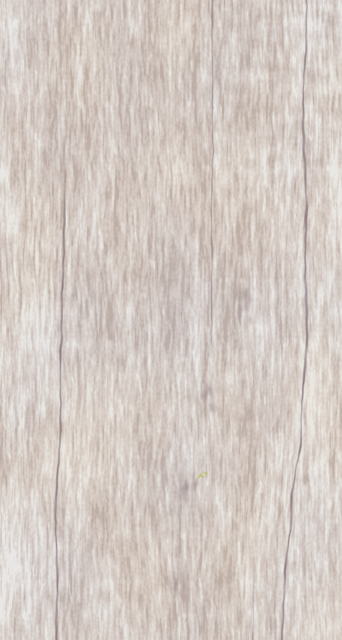
This texture is drawn by a Shadertoy shader. Its source:

```glsl
// Pale whitewashed oak board with upright grain. Stretched gradient noise gives
// fibres, pores and chalky slivers; wandering cracks and small knots lie on top.
// Units: the canvas height is 1, with the origin at the lower left.

vec2 gradientAt(vec2 cell) {
    vec3 q = fract(cell.xyx * vec3(0.1031, 0.1030, 0.0973));
    q += dot(q, q.yzx + 33.33);
    float angle = 6.2832 * fract((q.x + q.y) * q.z);
    return vec2(cos(angle), sin(angle));
}

// Gradient noise, roughly -0.7 to 0.7
float noise(vec2 p) {
    vec2 i = floor(p), f = p - i;
    vec2 u = f * f * f * (f * (f * 6.0 - 15.0) + 10.0);
    float a = dot(gradientAt(i), f);
    float b = dot(gradientAt(i + vec2(1, 0)), f - vec2(1, 0));
    float c = dot(gradientAt(i + vec2(0, 1)), f - vec2(0, 1));
    float d = dot(gradientAt(i + vec2(1, 1)), f - vec2(1, 1));
    return mix(mix(a, b, u.x), mix(c, d, u.x), u.y);
}

// Dark split near x, fading out beyond the heights low and high
float crack(vec2 p, float x, float low, float high, float width) {
    float wander = 0.006 * noise(vec2(x * 91.0, p.y * 7.0))
                 + 0.002 * noise(vec2(x * 57.0, p.y * 45.0));
    float soft = 1.0 / iResolution.y;
    float swell = width * (1.0 + 0.9 * noise(vec2(x * 33.0, p.y * 16.0)));
    float line = 1.0 - smoothstep(swell - soft, swell + soft, abs(p.x - x - wander));
    float ends = smoothstep(low - 0.06, low + 0.06, p.y)
               * (1.0 - smoothstep(high - 0.06, high + 0.06, p.y));
    return line * ends * (0.8 + 0.5 * noise(vec2(x * 71.0, p.y * 28.0)));
}

void mainImage(out vec4 fragColor, in vec2 fragCoord) {
    vec2 p = fragCoord / iResolution.y;

    // Gently bent grain coordinates
    vec2 g = p;
    g.x += 0.008 * noise(p * vec2(6.0, 3.0)) + 0.0022 * noise(p * vec2(25.0, 14.0) + 40.0);

    // Broad shading: dim heart, paler flanks
    float flank = smoothstep(0.08, 0.25, abs(p.x - 0.255 - 0.06 * noise(p * 4.0 + 7.0)));
    float tone = 0.47 + 0.15 * flank;
    tone += 0.26 * noise(p * vec2(7.0, 4.0) + 11.0);
    tone += 0.28 * noise(g * vec2(28.0, 5.0) + 23.0);

    // Fibres from wide streaks to hair-fine strands
    tone += 0.34 * noise(g * vec2(70.0, 7.0) + 31.0);
    tone += 0.50 * noise(g * vec2(135.0, 13.0) + 57.0);
    tone += 0.50 * noise(g * vec2(225.0, 38.0) + 83.0);
    tone += 0.22 * noise(p * vec2(250.0, 170.0) + 5.0);

    // Parallel growth lines, clearest on the flanks
    float rings = sin(6.2832 * (g.x * 112.0 + 1.1 * noise(g * vec2(18.0, 5.0))));
    tone -= (0.04 + 0.10 * flank) * smoothstep(0.1, 1.0, rings)
          * (0.8 + noise(g * vec2(30.0, 12.0) + 3.0));

    // Cross ripples in the upper right
    float rippleArea = smoothstep(0.25, 0.42, p.x) * smoothstep(0.55, 0.8, p.y);
    tone += 0.24 * rippleArea * noise(p * vec2(14.0, 62.0) + 19.0);

    // Dark pores and chalky, slightly slanted slivers
    float pores = smoothstep(0.24, 0.48, noise(g * vec2(170.0, 22.0) + 101.0));
    vec2 slant = vec2(g.x + 0.06 * g.y, g.y);
    float slivers = smoothstep(0.26, 0.46, noise(slant * vec2(150.0, 40.0) + 67.0));
    tone += 0.24 * slivers - 0.26 * pores;

    // Small smoky knots scattered up the heart
    float knots = 0.0;
    for (float i = 0.0; i < 4.0; i++) {
        vec2 centre = vec2(0.28 + 0.1 * fract(i * i * 0.11), 0.09 + 0.145 * i);
        vec2 d = (p - centre) / vec2(0.011, 0.023);
        d += 1.3 * vec2(noise(p * 60.0 + i), noise(p * 45.0 + 9.0 + i));
        float ragged = 0.55 + 1.3 * noise(g * vec2(130.0, 45.0) + i);
        knots += exp(-dot(d, d)) * clamp(ragged, 0.0, 1.0);
    }
    tone -= 0.16 * knots;

    // Wood colours from shaded beige to chalk white
    tone = clamp(tone, 0.0, 1.0);
    vec3 wood = mix(vec3(0.745, 0.685, 0.65), vec3(0.838, 0.795, 0.765), smoothstep(0.0, 0.5, tone) * 0.4 + min(tone, 0.5) * 1.2);
    wood = mix(wood, vec3(0.915, 0.905, 0.888), max(tone - 0.5, 0.0) * 2.0);
    wood += vec3(-0.008, 0.0, 0.016) * (0.2 + 1.5 * noise(p * vec2(9.0, 5.0) + 61.0));
    wood = mix(wood, vec3(0.56, 0.50, 0.52), 0.55 * clamp(knots, 0.0, 1.0));

    // Long cracks and a few faint short checks
    float bend = 0.036 * pow(1.0 - smoothstep(0.0, 0.52, p.y), 1.3);
    float splits = crack(p, 0.477 - bend, -0.2, 1.2, 0.0015);
    splits = max(splits, crack(p, 0.088 + 0.013 * smoothstep(0.1, 0.75, p.y), -0.2, 0.71, 0.0014));
    splits = max(splits, 0.75 * crack(p, 0.326 + 0.008 * p.y, 0.47, 1.2, 0.001));
    splits = max(splits, 0.5 * crack(p, 0.395, -0.2, 0.1, 0.001));
    splits = max(splits, 0.4 * crack(p, 0.425, 0.74, 0.87, 0.0008));
    wood = mix(wood, vec3(0.48, 0.41, 0.44), 0.8 * clamp(splits, 0.0, 1.0));

    // One tiny fleck of lichen green
    vec2 fleck = (p - vec2(0.317, 0.258)) / vec2(0.006, 0.005);
    float lichen = length(fleck + 1.5 * noise(p * 150.0));
    wood = mix(wood, vec3(0.74, 0.75, 0.42), 0.8 * (1.0 - smoothstep(0.5, 1.0, lichen)));

    fragColor = vec4(wood, 1.0);
}
```
